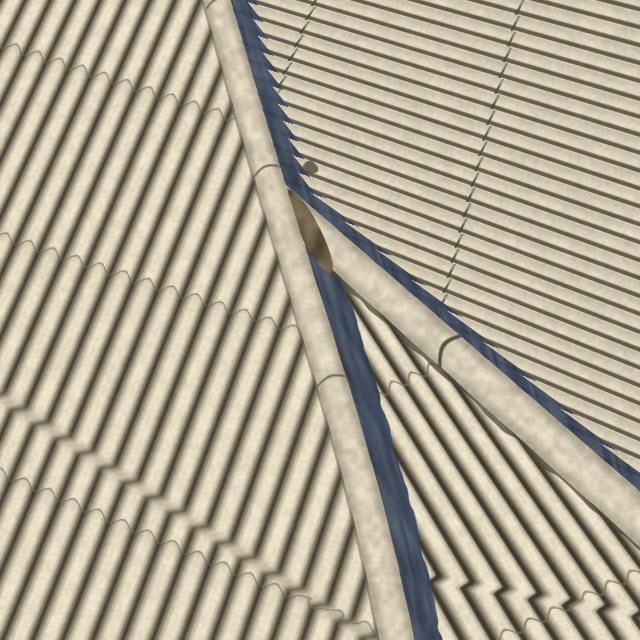
A Shadertoy shader for this texture:

```glsl
// Sunlit corrugated roof: three ribbed slopes meeting at a ridge cap and a hip cap.
const vec3 CREAM = vec3(0.91, 0.87, 0.775), SAND = vec3(0.76, 0.72, 0.63);
const vec3 TAUPE = vec3(0.52, 0.48, 0.41), GROOVE = vec3(0.29, 0.27, 0.22);
const vec3 SHADE_DARK = vec3(0.17, 0.21, 0.28), SHADE_BLUE = vec3(0.33, 0.38, 0.46);
const vec3 RUST = vec3(0.40, 0.35, 0.27);
// Points from which the ribs fan out, and their pitch.
const vec2 LEFT_FAN = vec2(2.45, -5.0), UPPER_FAN = vec2(-3.0, -1.016), LOWER_FAN = vec2(-0.40, -1.0);
const float LEFT_PITCH = 0.0078, UPPER_PITCH = 0.0070, LOWER_PITCH = 0.0245;
const float GRAIN = 0.07, PI = 3.1416;

float hash(vec2 p) {
    vec3 q = fract(p.xyx * 0.1031);
    q += dot(q, q.yzx + 33.33);
    return fract((q.x + q.y) * q.z);
}
float noise(vec2 p) {
    vec2 i = floor(p), f = fract(p);
    f = f * f * (3.0 - 2.0 * f);
    return mix(mix(hash(i), hash(i + vec2(1, 0)), f.x),
               mix(hash(i + vec2(0, 1)), hash(i + vec2(1, 1)), f.x), f.y);
}
// Smoothed step at zero, and a line of given half width.
float above(float d) {
    float px = 1.0 / iResolution.y;
    return smoothstep(-px, px, d);
}
float stroke(float d, float halfWidth) { return above(halfWidth - abs(d)); }
// Gently bent main ridge.
float ridgeX(float y) { return 0.339 + 0.281 * y + 0.013 * sin(PI * y * y); }
// Rounded rib: dark at both ends of the period, bright in the middle.
vec3 rib(float t) {
    vec3 c = mix(GROOVE, TAUPE, smoothstep(0.02, 0.13, t));
    c = mix(c, SAND, smoothstep(0.12, 0.27, t));
    c = mix(c, CREAM, smoothstep(0.25, 0.40, t));
    c = mix(c, SAND, smoothstep(0.66, 0.80, t));
    c = mix(c, TAUPE, smoothstep(0.78, 0.89, t));
    return mix(c, GROOVE, smoothstep(0.88, 0.99, t));
}
vec3 leftSlope(vec2 p) {
    vec2 f = p - LEFT_FAN;
    float slip = p.y - 0.62 - 0.65 * p.x;
    float t = fract(f.x / f.y / LEFT_PITCH + 0.81 + 0.45 * smoothstep(-0.012, 0.012, slip));
    vec3 c = mix(rib(t), SAND * 0.85, 0.5 * exp(-pow(abs(slip) / 0.012, 2.0)));
    // Overlapping sheet ends curve over each rib.
    for (float k = 0.0; k < 3.0; k++) {
        float last = step(1.5, k);
        float d = p.y - 0.068 - 0.30 * k - 0.07 * last - (0.32 + 0.10 * last) * p.x;
        d -= 0.007 * cos(2.0 * PI * t);
        c = mix(c, TAUPE * 0.9, 0.55 * stroke(d, 0.0017));
        c *= 1.0 - 0.12 * above(d) * exp(-max(d, 0.0) * 90.0);
    }
    return c;
}
float upperPhase(vec2 p) {
    vec2 f = p - UPPER_FAN;
    return fract(f.y / f.x / UPPER_PITCH);
}
vec3 upperSlope(vec2 p) {
    float t = upperPhase(p);
    vec3 c = mix(SAND * 1.04, CREAM * 0.96, smoothstep(0.05, 0.55, t));
    float line = smoothstep(0.60, 0.76, t) * (1.0 - smoothstep(0.88, 0.99, t));
    c = mix(c, GROOVE * 1.1, line * 0.88);
    // Stepped seams across the ribs.
    float x = p.x + 0.006 * (t - 0.5);
    float seam = stroke(x - 0.815 + 0.26 * p.y, 0.0018);
    seam = max(seam, stroke(x - 0.494 + 0.42 * p.y, 0.0018) * above(0.145 - p.y));
    return mix(c, GROOVE, seam * (0.5 + 0.4 * smoothstep(0.2, 0.6, t)));
}
vec3 lowerSlope(vec2 p) {
    vec2 f = p - LOWER_FAN;
    float slip = p.y - 0.79 - 0.17 * p.x;
    float t = fract(f.x / f.y / LOWER_PITCH - 0.38 + 0.45 * smoothstep(-0.009, 0.009, slip));
    vec3 c = mix(rib(t), GROOVE * 0.7, 0.8 * smoothstep(0.82, 0.92, t) * (1.0 - smoothstep(0.97, 1.0, t)));
    float d = p.y + 0.47 * p.x - 0.008 * cos(2.0 * PI * t);
    return mix(c, RUST * 1.2, 0.65 * max(stroke(d - 0.892, 0.0025), stroke(d - 1.363, 0.0025)));
}
// Mottled cap; s runs across it from 0 to 1.
vec3 capColor(float s, vec2 p) {
    vec3 c = mix(SAND * 0.95, CREAM * 0.96, smoothstep(0.0, 0.35, s));
    return mix(c, SAND * 0.92, smoothstep(0.65, 1.0, s)) * (0.91 + 0.13 * noise(p * 85.0));
}
void mainImage(out vec4 fragColor, in vec2 fragCoord) {
    vec2 p = fragCoord / iResolution.xy;
    p.y = 1.0 - p.y; // measured downward
    float mottle = noise(p * 60.0), tooth = upperPhase(p);
    float ridge = p.x - ridgeX(p.y), halfW = 0.021 + 0.006 * p.y;
    float side = ridge - halfW, right = above(side);
    float top = p.y - 0.297 - 0.866 * (p.x - 0.456), base = p.y - 0.423 - 0.90 * (p.x - 0.521);
    vec3 col = mix(upperSlope(p), lowerSlope(p), above(top + base));
    col = mix(col, leftSlope(p), above(-ridge));
    // Blue shadows, toothed along the upper ribs.
    vec3 shade = mix(SHADE_DARK, SHADE_BLUE, 0.75 * noise(vec2(side * 190.0, p.y * 18.0)));
    float shadow = above(0.026 + 0.016 * tooth - side) * above(0.31 - p.y);
    shadow = max(shadow, above(top + 0.021 + 0.012 * tooth)) * above(-top);
    shadow = max(shadow, above(base) * above(0.040 + 0.006 * mottle - side));
    col = mix(col, shade, 0.93 * shadow * right);
    float under = above(base) * above(0.004 + 0.013 * noise(p * 32.0) - base);
    col = mix(col, GROOVE, 0.75 * under * right);
    // Hip cap with its curved joint.
    float s = base / (base - top);
    float joint = p.x - 0.687 - 0.032 * s + 0.010 * sin(PI * s);
    vec3 hip = mix(capColor(s, p), GROOVE, 0.9 * stroke(joint, 0.0025));
    col = mix(col, hip, above(top) * above(-base) * right);
    // Weathered gap where the caps meet.
    vec2 g = mat2(0.89, 0.456, -0.456, 0.89) * (p - vec2(0.484, 0.361));
    float gap = 1.0 - length(g / vec2(0.016, 0.073));
    col = mix(col, RUST * (0.75 + 0.5 * mottle), smoothstep(-0.06, 0.06, gap));
    // Main ridge cap and its bowed joints.
    s = 0.5 + 0.5 * ridge / halfW;
    vec3 cap = capColor(s, p + 3.0);
    for (float k = 0.0; k < 3.0; k++) {
        float d = p.y - 0.006 - 0.262 * k - 0.066 * step(1.5, k) + 0.016 * (s - 0.5) + 0.008 * sin(PI * s);
        cap = mix(cap, TAUPE * 0.8, 0.85 * stroke(d, 0.0018));
    }
    col = mix(col, TAUPE * 0.85, 0.6 * stroke(ridge + halfW, 0.004));
    col = mix(col, cap, above(halfW - abs(ridge)));
    // Debris and surface grain.
    col = mix(col, RUST * 0.8, 0.8 * above(0.005 + 0.01 * mottle - length(p - vec2(0.485, 0.262))));
    col *= 1.0 + GRAIN * (noise(p * 240.0) - 0.5) + 0.05 * (mottle - 0.5);
    fragColor = vec4(clamp(col, 0.0, 1.0), 1.0);
}
```
